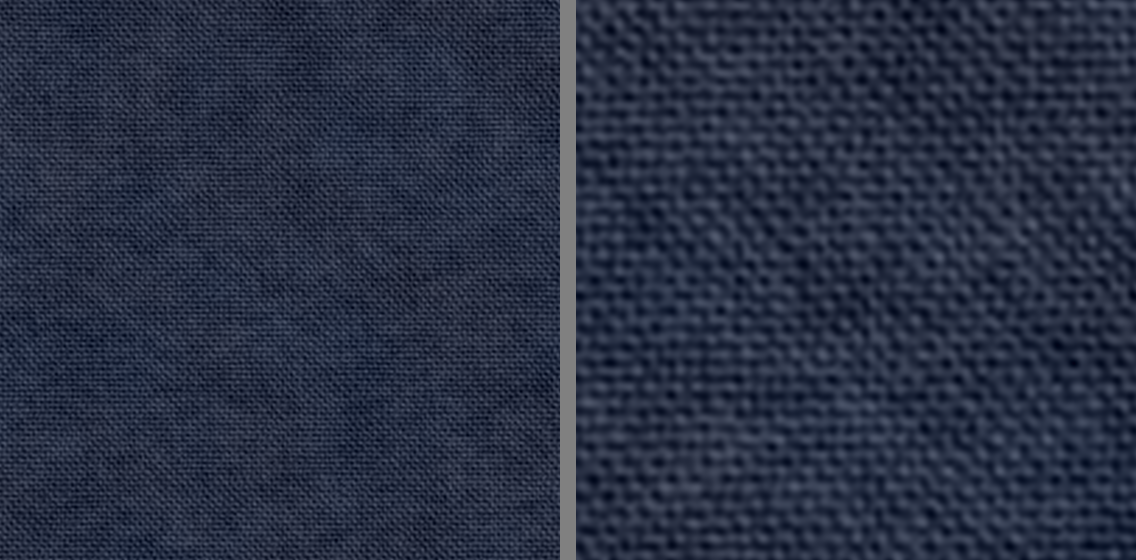
Left, the full canvas; right, a detail of the centre.
Write a three.js fragment shader that draws this texture.

```glsl
// Draws a finely woven navy cloth with straight threads and slanting twill grains.
varying vec2 vUv;

const float TAU = 6.2831853;
const vec3 NAVY = vec3(0.153, 0.183, 0.260);
const vec3 BLUE_TINT = vec3(-0.004, 0.002, 0.007);
const float CONTRAST = 0.058;

// Thread frequencies, in cycles across the canvas
const vec2 ROWS = vec2(0.0, 101.0);
const vec2 COLUMNS = vec2(106.0, 0.0);
const vec2 TWILL = vec2(66.0, 60.0);
const vec2 COUNTER_TWILL = vec2(70.0, -50.0);

float hash(vec2 p) {
  return fract(sin(dot(p, vec2(127.1, 311.7))) * 43758.5453);
}

// Smooth value noise from 0 to 1
float noise(vec2 p) {
  vec2 cell = floor(p);
  vec2 f = fract(p);
  f = f * f * (3.0 - 2.0 * f);
  float low = mix(hash(cell), hash(cell + vec2(1.0, 0.0)), f.x);
  float high = mix(hash(cell + vec2(0.0, 1.0)), hash(cell + vec2(1.0, 1.0)), f.x);
  return mix(low, high, f.y);
}

// Noise centred on zero, from -1 to 1
float signedNoise(vec2 p) {
  return 2.0 * noise(p) - 1.0;
}

float fractalNoise(vec2 p, float gain) {
  float sum = 0.0;
  float amplitude = 1.0;
  for (int octave = 0; octave < 3; octave++) {
    sum += amplitude * signedNoise(p);
    p = p * 2.03 + 17.3;
    amplitude *= gain;
  }
  return sum;
}

// One set of parallel threads
float threads(vec2 p, vec2 frequency, float phase) {
  return cos(TAU * (dot(p, frequency) + phase));
}

// Uneven yarn pushes the threads slightly aside
vec2 unevenYarn(vec2 p, float amount) {
  float sideways = signedNoise(p * vec2(40.0, 44.0) + 5.1);
  float upward = signedNoise(p * vec2(18.0, 40.0) + 41.7);
  return p + amount * vec2(sideways, 0.4 * upward);
}

// Straight threads and slanted grains, whose balance drifts over the cloth
float weave(vec2 p) {
  vec2 q = unevenYarn(p, 0.0030);
  float balance = signedNoise(p * vec2(14.0, 17.0) + 73.0);
  float rows = threads(q, ROWS, 0.0);
  float columns = threads(q, COLUMNS, 0.0);
  float twill = threads(q, TWILL, 0.2 * balance);
  float counter = threads(q, COUNTER_TWILL, 0.3);
  return (0.76 - 0.25 * balance) * rows
       + (0.78 + 0.30 * balance) * twill
       + 0.42 * columns + 0.16 * counter;
}

void main() {
  // Fine fibres, thick and thin yarn, and broad mottling
  float fibre = signedNoise(vUv * vec2(200.0, 220.0) + 11.0);
  float slub = signedNoise(vUv * vec2(38.0, 56.0) + 61.0);
  float mottle = fractalNoise(vUv * vec2(9.0, 10.0) + 29.0, 0.9);
  float tint = fractalNoise(vUv * 8.0 + 97.0, 0.5);

  float shade = weave(vUv) + 0.85 * fibre + 0.35 * slub + 0.26 * mottle;
  vec3 cloth = NAVY + CONTRAST * shade + BLUE_TINT * tint;
  gl_FragColor = vec4(clamp(cloth, 0.0, 1.0), 1.0);
}
```
